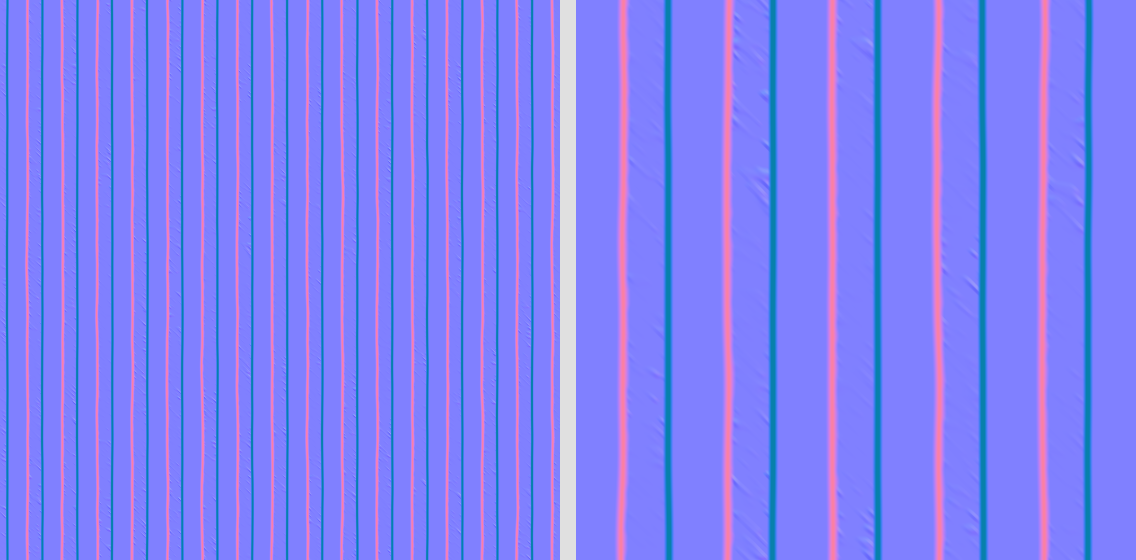
Left, the full canvas; right, a detail of the centre.
Write a Shadertoy shader that draws this texture map.

```glsl
// Tangent-space normal map of sixteen upright boards with slightly wavy sides.
// Each board has a falling and a rising bevel; the strip between them carries
// faint slanted chips. Slopes are summed, then packed as a unit normal.

#define BOARDS 16.0         // repeats across the canvas
#define RISE_POS -0.22      // bevel centres, in board widths
#define FALL_POS 0.208
#define RISE_TILT 0.96      // sideways part of the normal at each bevel
#define FALL_TILT 0.94
#define RISE_WIDTH 0.070    // bevel half widths, in board widths
#define FALL_WIDTH 0.056
#define RISE_WOBBLE 0.055   // sideways drift, in board widths
#define FALL_WOBBLE 0.025
#define CHIP_GRID vec2(256.0, 128.0)
#define CHIP_DEPTH 0.22

float hash(vec2 p)
{
    vec3 q = fract(vec3(p.xyx) * 0.1031);
    q += dot(q, q.yzx + 33.33);
    return fract((q.x + q.y) * q.z);
}

// Value noise that wraps after a whole number of lattice cells.
float wrapNoise(vec2 p, vec2 period)
{
    vec2 i = floor(p), f = fract(p);
    f = f * f * (3.0 - 2.0 * f);
    vec2 a = mod(i, period), b = mod(i + 1.0, period);
    return mix(mix(hash(a), hash(vec2(b.x, a.y)), f.x),
               mix(hash(vec2(a.x, b.y)), hash(b), f.x), f.y);
}

// One noise line along the height, different for each seed; range -0.5 to 0.5.
float lineNoise(float y, float count, float seed)
{
    return wrapNoise(vec2(seed, y * count), vec2(512.0, count)) - 0.5;
}

float wobble(float y, float seed)
{
    return 0.65 * lineNoise(y, 9.0, seed)
         + 0.35 * lineNoise(y, 23.0, seed + 40.0);
}

// Sparse bumps on a sheared lattice, so that they lean to one side.
float chipHeight(vec2 uv)
{
    vec2 p = vec2(uv.x + uv.y, uv.y) * CHIP_GRID;
    return smoothstep(0.62, 0.98, wrapNoise(p, CHIP_GRID));
}

float bevel(float d, float core, float width)
{
    return 1.0 - smoothstep(core, width, abs(d));
}

void mainImage(out vec4 fragColor, in vec2 fragCoord)
{
    vec2 uv = fragCoord / iResolution.xy;

    // Board index and position inside the board, centred on zero
    float x = uv.x * BOARDS;
    float board = mod(floor(x + 0.5), BOARDS);
    float u = fract(x + 0.5) - 0.5;

    // Distances to the two wavy bevels
    float riseD = u - RISE_POS - RISE_WOBBLE * wobble(uv.y, board + 3.0);
    float fallD = u - FALL_POS - FALL_WOBBLE * wobble(uv.y, board + 103.0);

    // The outer side of the rising bevel is a little ragged
    float ragged = 0.018 * lineNoise(uv.y, 150.0, board + 203.0) * step(0.0, riseD);
    float rise = bevel(riseD, 0.003, RISE_WIDTH + ragged);
    float fall = bevel(fallD, 0.012, FALL_WIDTH);

    // Chips lie between the bevels, in patches, densest beside the edges
    float strip = smoothstep(0.02, 0.07, riseD) * smoothstep(0.02, 0.06, -fallD);
    float nearEdge = max(1.0 - smoothstep(0.05, 0.13, riseD),
                         1.0 - smoothstep(0.06, 0.20, -fallD));
    float patches = smoothstep(0.35, 0.75, wrapNoise(uv * vec2(32.0, 14.0), vec2(32.0, 14.0)));
    float wear = strip * mix(0.25, 1.0, nearEdge) * mix(0.2, 1.0, patches);

    vec2 e = vec2(0.35 / CHIP_GRID.x, 0.0);
    vec2 chipSlope = vec2(chipHeight(uv - e.xy) - chipHeight(uv + e.xy),
                          chipHeight(uv - e.yx) - chipHeight(uv + e.yx));

    // Combine the slopes and pack the unit normal as colour
    vec2 tilt = vec2(RISE_TILT * rise - FALL_TILT * fall, 0.0);
    tilt += CHIP_DEPTH * wear * chipSlope;
    float facing = sqrt(max(1.0 - dot(tilt, tilt), 0.0));
    fragColor = vec4(0.5 + 0.5 * vec3(tilt, facing), 1.0);
}
```
